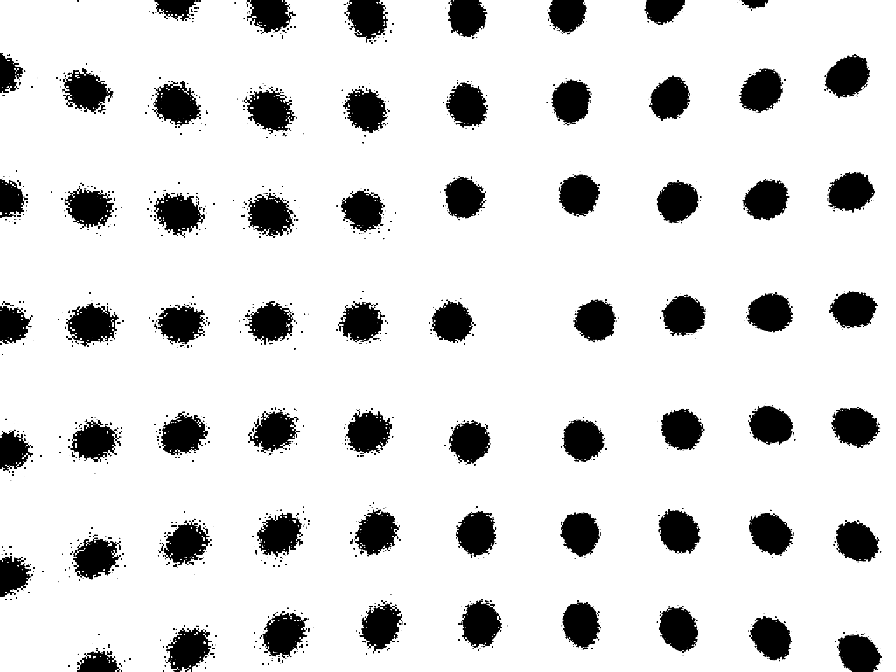
Write a WebGL 1 fragment shader that draws this pattern.

```glsl
precision highp float;
// Grid of black ink dots pushed outward from a gap, with grainy, speckled edges.

uniform vec2 u_resolution;

#define COLUMNS 11
#define ROWS 7
#define PITCH 0.1337            // dot spacing as a share of canvas height
#define CENTER vec2(0.585, 0.526)
#define RADIUS 0.222            // dot radius, in pitches
#define PUSH vec2(0.30, 0.40)   // outward shift from the centre, in pitches
#define STRETCH 0.15            // radial elongation of the outer dots
#define WOBBLE 0.006            // slow unevenness of the outline
#define FINE_FUZZ 0.007         // edge spread of the crisp dots
#define COARSE_FUZZ 0.020       // edge spread of the worn dots
#define GRAIN 384.0             // noise cells over the canvas height

float hash(vec2 p) {
  return fract(sin(dot(p, vec2(127.1, 311.7))) * 43758.5453);
}

// Bell-shaped noise per cell, with a long outer tail for stray specks.
float speckle(vec2 cell) {
  float h = mix(0.0005, 0.9995, hash(cell));
  float g = max(log(h / (1.0 - h)), -2.5);
  return g + 0.02 * g * g * g;
}

// Moves a grid point outward, with a slight tilt and lens curvature.
vec2 warpGrid(vec2 g) {
  vec2 square = g * g;
  vec2 away = normalize(g - vec2(0.0, 0.04));
  vec2 bend = vec2(
    g.x * (0.002 * square.y - 0.0013 * square.x) - 0.0065 * square.x,
    g.y * (0.013 * square.x + 0.0104 * g.x) + 0.002 * square.x);
  vec2 tilt = vec2(-0.026 * g.y, 0.0234 * g.x);
  return g + PUSH * away + bend + tilt;
}

// Approximate distance to a dot elongated along its radius from the centre.
float dotDistance(vec2 p, vec2 dotCenter, float seed) {
  vec2 axis = normalize(dotCenter);
  vec2 d = p - dotCenter;
  float stretch = STRETCH * smoothstep(0.6, 4.0, length(dotCenter));
  vec2 e = vec2(dot(d, axis), dot(d, vec2(-axis.y, axis.x)));
  e /= vec2(1.0 + stretch, 1.0 - 0.6 * stretch);
  float angle = atan(e.y, e.x + 1e-5);
  float phase = 6.2832 * seed;
  float wave = sin(3.0 * angle + phase) + 0.7 * sin(5.0 * angle - 2.0 * phase);
  return length(e) - RADIUS * (0.98 + 0.04 * seed) - WOBBLE * wave;
}

void main() {
  vec2 p = (gl_FragCoord.xy - CENTER * u_resolution) / (u_resolution.y * PITCH);
  float pixel = 1.0 / (u_resolution.y * PITCH);
  float grain = speckle(floor(gl_FragCoord.xy / u_resolution.y * GRAIN));

  float dist = 10.0;
  for (int j = 0; j < ROWS; j++) {
    for (int i = 0; i < COLUMNS; i++) {
      vec2 g = vec2(float(i) - 5.5, float(j) - 3.0);
      // Wear is strongest on the left and at the far right edge.
      float wear = max(1.0 - smoothstep(-2.5, 0.5, g.x), step(4.0, g.x));
      float fuzz = mix(FINE_FUZZ, COARSE_FUZZ, wear);
      float d = dotDistance(p, warpGrid(g), hash(g + 17.0));
      dist = min(dist, d - fuzz * grain);
    }
  }

  float ink = clamp(0.5 - dist / pixel, 0.0, 1.0);
  gl_FragColor = vec4(vec3(1.0 - ink), 1.0);
}
```
